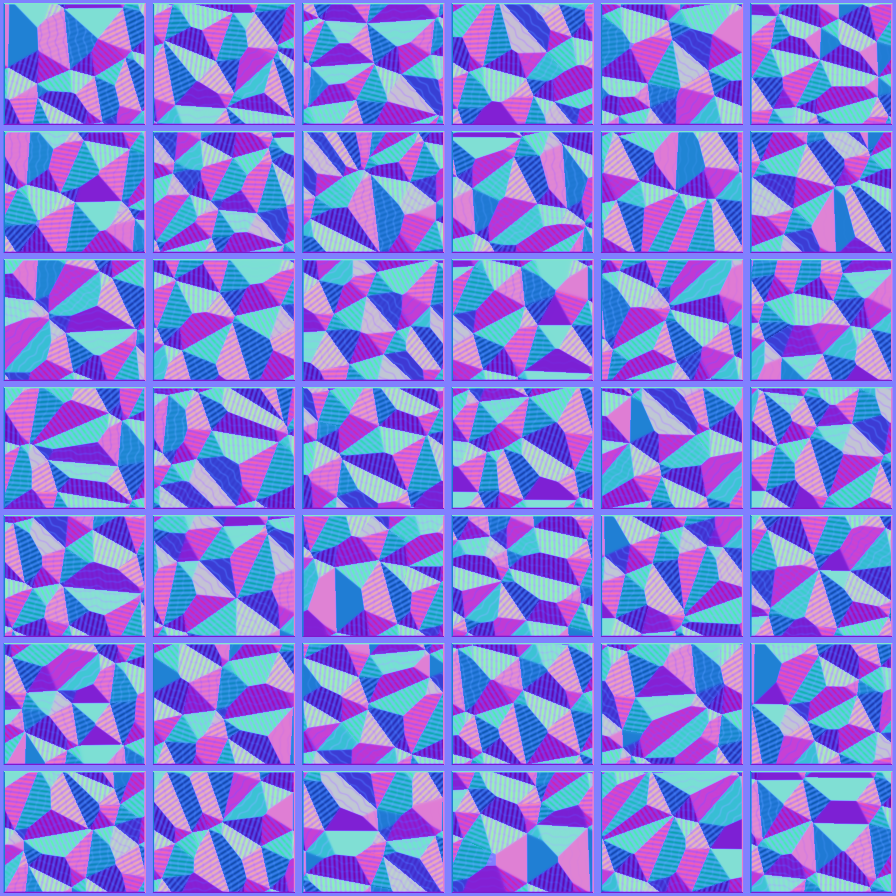
Reproduce this texture map procedurally as a Shadertoy shader.

```glsl
// Normal map of 6 by 7 panels, each filled with its own faceted cellular relief.
// Every Voronoi cell is a roof whose height is the distance to its border, so
// each facet has one normal; fine sine grooves cut the slanted facets.

const vec2 PANELS = vec2(6.0, 7.0);
const vec2 HALF_GAP = vec2(0.0039, 0.0033);
const float BEVEL = 0.0016;
const float CELL_SIZE = 0.062;
const float TILT = 0.75;
const float GROOVE_PERIOD = 0.0055;
const float TAU = 6.2831853;

vec2 hash2(vec2 p) {
    vec2 q = vec2(dot(p, vec2(127.1, 311.7)), dot(p, vec2(269.5, 183.3)));
    return fract(sin(q) * 43758.55);
}

// Jittered site of a grid cell, different in every panel
vec2 cellSite(vec2 cell, vec2 panel) {
    return cell + 0.04 + 0.92 * hash2(cell + panel * 17.0 + 3.0);
}

vec2 nearestCell(vec2 p, vec2 panel) {
    vec2 best = floor(p);
    float bestDist = 1e5;
    for (int y = -2; y <= 2; y++)
    for (int x = -2; x <= 2; x++) {
        vec2 cell = floor(p) + vec2(x, y);
        vec2 r = cellSite(cell, panel) - p;
        float dist = dot(r, r);
        if (dist < bestDist) { bestDist = dist; best = cell; }
    }
    return best;
}

// xy: downhill direction blended at creases, z: distance to the border
vec3 roofSlope(vec2 p, vec2 panel, float softness, out vec2 facetDir) {
    vec2 home = nearestCell(p, panel);
    vec2 site = cellSite(home, panel);
    vec2 sum = vec2(0.0);
    float total = 0.0, border = 1e5;
    facetDir = vec2(1.0, 0.0);
    for (int y = -2; y <= 2; y++)
    for (int x = -2; x <= 2; x++) {
        if (x == 0 && y == 0) continue;
        vec2 other = cellSite(home + vec2(x, y), panel);
        vec2 dir = normalize(other - site);
        float dist = dot(0.5 * (site + other) - p, dir);
        float weight = exp(-dist / softness);
        sum += dir * weight;
        total += weight;
        if (dist < border) { border = dist; facetDir = dir; }
    }
    return vec3(sum / max(total, 1e-30), border);
}

// Grooves run downhill on oblique facets, wavy ripples follow shallow ones
float grooves(vec2 p, vec2 dir, float border, float px) {
    float angle = atan(dir.y, dir.x);
    float oblique = smoothstep(0.2, 0.75, abs(sin(4.0 * angle)));
    float nearAxis = smoothstep(0.05, 0.2, abs(sin(2.0 * angle))) * (1.0 - oblique);
    float along = dot(p, vec2(-dir.y, dir.x));
    float detail = clamp(0.5 * GROOVE_PERIOD / px - 0.5, 0.0, 1.0);
    float fine = sin(TAU * (along + 0.25 * border) / GROOVE_PERIOD);
    float bend = 0.0015 * sin(along * 190.0) + 0.0008 * sin(along * 410.0);
    float ripple = pow(0.5 + 0.5 * sin(TAU * (border + bend) / 0.009), 6.0);
    return detail * (0.24 * oblique * fine - 0.25 * (nearAxis + 0.4 * oblique) * ripple);
}

vec3 normalColor(vec2 tilt) {
    float z = sqrt(max(1.0 - dot(tilt, tilt), 0.0));
    return 0.5 + 0.5 * vec3(tilt, z);
}

void mainImage(out vec4 fragColor, in vec2 fragCoord) {
    vec2 uv = fragCoord / iResolution.xy;
    float px = 1.0 / min(iResolution.x, iResolution.y);

    // Panel frame
    vec2 panel = floor(uv * PANELS);
    vec2 local = (fract(uv * PANELS) - 0.5) / PANELS;
    vec2 inset = 0.5 / PANELS - HALF_GAP - abs(local);
    float edge = min(inset.x, inset.y);
    vec2 edgeDir = inset.x < inset.y ? vec2(sign(local.x), 0.0) : vec2(0.0, sign(local.y));

    // Faceted relief
    vec2 facetDir;
    float softness = max(0.0005, 0.35 * px) / CELL_SIZE;
    vec3 roof = roofSlope(local / CELL_SIZE, panel, softness, facetDir);
    float border = roof.z * CELL_SIZE;
    float valley = smoothstep(0.0, max(0.0012, px), border);
    float groove = grooves(local, facetDir, border, px) * valley;
    vec2 tilt = roof.xy * TILT * (1.0 + groove) * mix(0.55, 1.0, valley);
    tilt += vec2(-facetDir.y, facetDir.x) * groove * 0.45;

    // Bevelled rim, then the flat gap between panels
    tilt = mix(edgeDir * 0.8, tilt, smoothstep(BEVEL - 0.5 * px, BEVEL + 0.5 * px, edge));
    tilt *= smoothstep(-0.5 * px, 0.5 * px, edge);
    fragColor = vec4(normalColor(tilt), 1.0);
}
```
